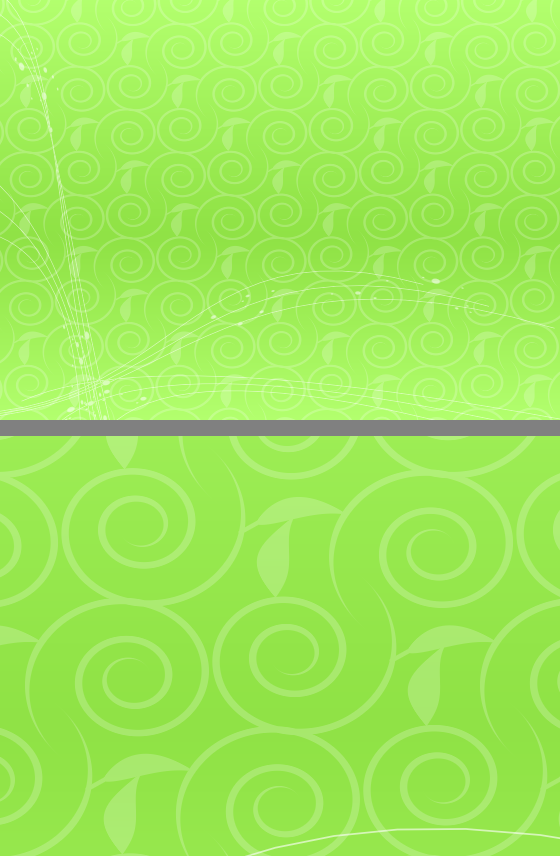
Top: the whole. Bottom: its middle third, enlarged.
This pattern is drawn by a WebGL 1 fragment shader. Its source:

```glsl
precision highp float;
// Lime gradient with a lattice of paired scrolls and leaves, crossed by fine white sprays.
uniform vec2 u_resolution;

const vec2 CANVAS = vec2(7.68, 5.76);
const vec2 STEP_ACROSS = vec2(2.08, 0.0);
const vec2 STEP_DOWN = vec2(0.69, 0.587);
const float PI = 3.14159;

float hash(float n) { return fract(sin(n * 12.9898) * 43758.5); }

float fill(float d, float px) { return clamp(0.5 - d / px, 0.0, 1.0); }

float segmentDistance(vec2 p, vec2 a, vec2 b) {
  vec2 ab = b - a;
  return length(p - a - ab * clamp(dot(p - a, ab) / dot(ab, ab), 0.0, 1.0));
}

vec2 bezier(vec2 a, vec2 b, vec2 c, vec2 d, float t) {
  float s = 1.0 - t;
  return s * s * s * a + 3.0 * s * t * (s * b + t * c) + t * t * t * d;
}

// Flattened logarithmic scroll, tapered at both ends
float scroll(vec2 p, float px) {
  const float GROWTH = 0.678;
  vec2 q = vec2(p.x, -p.y / 0.88);
  float r = max(length(q), 0.001);
  float angle = atan(q.y, q.x) / (2.0 * PI);
  float winding = log(r / 0.24) / GROWTH - angle;
  float nearest = floor(winding + 0.5);
  float turn = angle + nearest;
  float taper = smoothstep(-1.5, -0.6, turn) * (1.0 - smoothstep(0.9, 1.17, turn));
  float d = abs(winding - nearest) * GROWTH * r;
  return fill(d - 0.017 * taper, px) * smoothstep(0.0, 0.2, taper);
}

// Leaf from a to b with a bowed midrib; skew shifts its widest part
float leaf(vec2 p, vec2 a, vec2 b, float bend, float width, float skew, float px) {
  vec2 axis = b - a;
  float len = length(axis);
  axis /= len;
  float t = dot(p - a, axis) / len;
  float inside = step(0.0, t) * step(t, 1.0);
  t = clamp(t, 0.0, 1.0);
  float across = dot(p - a, vec2(axis.y, -axis.x)) - bend * 4.0 * t * (1.0 - t);
  return inside * fill(abs(across) - width * sin(PI * pow(t, skew)), px);
}

float motif(vec2 p, float px) {
  float m = max(scroll(p - vec2(-0.734, -0.067), px), scroll(vec2(0.62, 0.04) - p, px));
  m = max(m, leaf(p, vec2(-0.2, -0.08), vec2(0.22, -0.12), 0.055, 0.05, 0.7, px));
  m = max(m, leaf(p, vec2(-0.01, -0.13), vec2(-0.11, 0.26), -0.055, 0.075, 1.5, px));
  return max(m, fill(segmentDistance(p, vec2(-0.27, -0.04), vec2(-0.18, -0.09)) - 0.01, px));
}

// Skewed lattice; neighbours are visited because motifs interlock
float lattice(vec2 p, float px) {
  float row = p.y / STEP_DOWN.y;
  float column = (p.x - row * STEP_DOWN.x) / STEP_ACROSS.x;
  vec2 cell = floor(vec2(column, row) + 0.5);
  float m = 0.0;
  for (int j = -1; j <= 1; j++) {
    for (int i = -1; i <= 1; i++) {
      vec2 id = cell + vec2(float(i), float(j));
      m = max(m, motif(p - id.x * STEP_ACROSS - id.y * STEP_DOWN, px));
    }
  }
  return m;
}

// Three fanned strands
float strands(vec2 p, vec2 a, vec2 b, vec2 c, vec2 d, vec2 fanA, vec2 fanD, float px) {
  float nearest = 10.0;
  for (int k = -1; k <= 1; k++) {
    float f = float(k);
    vec2 a1 = a + f * fanA, b1 = b + f * 0.33 * fanA;
    vec2 c1 = c + f * 0.3 * fanD, d1 = d + f * fanD;
    vec2 last = a1;
    for (int i = 1; i <= 22; i++) {
      vec2 next = bezier(a1, b1, c1, d1, float(i) / 22.0);
      nearest = min(nearest, segmentDistance(p, last, next));
      last = next;
    }
  }
  return 0.6 * fill(nearest - 0.004, px);
}

// Droplets scattered along part of a curve, stretched along it
float droplets(vec2 p, vec2 a, vec2 b, vec2 c, vec2 d, vec2 span, float seed, float px) {
  float m = 0.0;
  for (int i = 0; i < 18; i++) {
    float n = seed + float(i) * 3.7;
    float t = mix(span.x, span.y, hash(n));
    vec2 center = bezier(a, b, c, d, t);
    vec2 along = normalize(bezier(a, b, c, d, t + 0.02) - center);
    center += (vec2(hash(n + 1.1), hash(n + 2.3)) - 0.5) * vec2(0.45, 0.35);
    vec2 q = p - center;
    q = vec2(dot(q, along) * 0.6, dot(q, vec2(-along.y, along.x)));
    m = max(m, fill(length(q) - 0.008 - 0.03 * pow(hash(n + 4.9), 3.0), px));
  }
  return 0.55 * m;
}

float spray(vec2 p, vec2 a, vec2 b, vec2 c, vec2 d, vec2 fanA, vec2 fanD, vec2 span, float seed, float px) {
  return max(strands(p, a, b, c, d, fanA, fanD, px), droplets(p, a, b, c, d, span, seed, px));
}

void main() {
  vec2 p = gl_FragCoord.xy / u_resolution * CANVAS;
  p.y = CANVAS.y - p.y;
  float px = CANVAS.x / u_resolution.x;

  // Vertical gradient, darkest below the middle
  float h = (p.y - 3.25) / (p.y < 3.25 ? 3.25 : 2.51);
  vec3 color = mix(vec3(0.555, 0.88, 0.262), vec3(0.7, 1.0, 0.43), min(sqrt(h * h + 0.004), 1.0));
  color = mix(color, vec3(1.0), 0.21 * lattice(p - vec2(3.93, 2.4), px));

  // White sprays: upper stem, lower stem, rising sweep, low arch
  float s = spray(p, vec2(0.0, 0.2), vec2(0.75, 0.7), vec2(0.72, 2.6), vec2(1.4, 5.76), vec2(-0.05, 0.25), vec2(0.1, 0.0), vec2(0.2, 0.5), 2.0, px);
  s = max(s, spray(p, vec2(0.0, 2.9), vec2(0.85, 3.5), vec2(1.1, 4.8), vec2(1.24, 5.76), vec2(0.0, 0.35), vec2(-0.14, 0.0), vec2(0.6, 1.0), 71.0, px));
  s = max(s, spray(p, vec2(0.0, 5.67), vec2(2.5, 5.33), vec2(3.0, 3.15), vec2(6.7, 4.2), vec2(0.0, 0.03), vec2(0.9, 0.3), vec2(0.54, 1.0), 143.0, px));
  s = max(s, spray(p, vec2(0.8, 5.8), vec2(1.7, 5.05), vec2(3.8, 5.1), vec2(7.2, 5.85), vec2(0.5, 0.3), vec2(-0.5, 0.1), vec2(0.0, 0.3), 211.0, px));
  gl_FragColor = vec4(mix(color, vec3(1.0), s), 1.0);
}
```
